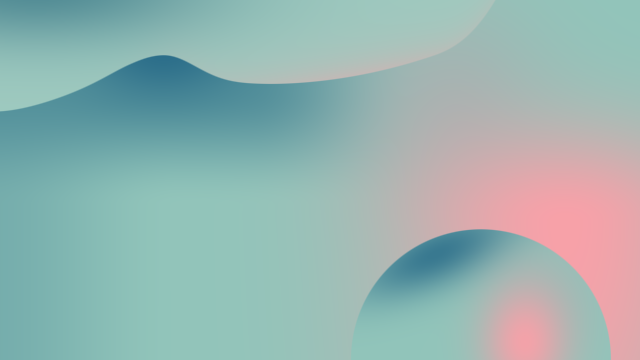
Give the GLSL for this background, as a Shadertoy shader.

```glsl
// A calm gradient scene: a pale wavy sheet over a teal, mint and pink field,
// with a shaded disc rising from the lower edge. Colours are soft Gaussian
// glows mixed in layers; the sheet and disc are cut with smooth edges.

// Palette
const vec3 MINT  = vec3(0.57, 0.77, 0.73);
const vec3 PALE  = vec3(0.62, 0.79, 0.75);
const vec3 TEAL  = vec3(0.33, 0.57, 0.61);
const vec3 DEEP  = vec3(0.17, 0.43, 0.54);
const vec3 GREY  = vec3(0.65, 0.69, 0.69);
const vec3 PINK  = vec3(0.97, 0.63, 0.66);

// Layout, in units of the canvas height
const vec2  DISC_CENTER = vec2(1.336, 0.002);
const float DISC_RADIUS = 0.361;
const vec2  HUMP        = vec2(0.455, 0.080);  // position, height
const vec2  HUMP_WIDTH  = vec2(0.153, 0.126);  // left side, right side
const vec2  PINK_CENTER = vec2(1.57, 0.385);
const vec2  BAND_CENTER = vec2(1.215, 0.295);
const vec2  BAND_DIR    = vec2(0.925, 0.380);

// Elliptical Gaussian falloff, 1 at the center
float glow(vec2 p, vec2 center, vec2 size) {
    vec2 q = (p - center) / size;
    return exp(-dot(q, q));
}

// Smooth coverage of the side where d is negative
float cover(float d) {
    float w = max(fwidth(d), 1e-5);
    return 1.0 - smoothstep(-0.75 * w, 0.75 * w, d);
}

// Height of the sheet's lower edge: a rise, a hump, a bowl and a steep end
float sheetEdge(float x) {
    float rise = 0.690 + 0.0765 * smoothstep(-0.02, 0.36, x);
    float side = x < HUMP.x ? HUMP_WIDTH.x : HUMP_WIDTH.y;
    float h = (x - HUMP.x) / side;
    float bowl = max(x - 0.736, 0.0);
    float lift = max(x - 1.2, 0.0);
    return rise + HUMP.y * exp(-h * h) + 0.36 * bowl * bowl + 6.6 * pow(lift, 2.5);
}

// Open field below the sheet
vec3 fieldColor(vec2 p) {
    vec3 c = mix(MINT, TEAL, 0.46 * smoothstep(0.5, -0.05, p.x));
    c = mix(c, TEAL, smoothstep(0.43, 0.74, p.y) * smoothstep(1.25, 0.7, p.x));
    c = mix(c, DEEP, glow(p, vec2(HUMP.x, 0.86), vec2(0.22, 0.13)));
    c = mix(c, GREY, 0.8 * glow(p, vec2(1.25, 0.72), vec2(0.27, 0.30)));
    // The pink fades quickly upward and slowly downward
    float reach = p.y > PINK_CENTER.y ? 0.26 : 1.1;
    return mix(c, PINK, glow(p, PINK_CENTER, vec2(0.46, reach)));
}

// Sheet: teal corner and a blush along the lower edge
vec3 sheetColor(vec2 p, float height) {
    vec3 c = mix(PALE, TEAL * 0.95, glow(p, vec2(0.1, 1.04), vec2(0.5, 0.16)));
    float along = (p.x - 1.0) / 0.4;
    float blush = 0.42 * exp(-max(height, 0.0) / 0.06 - along * along);
    return mix(c, PINK, blush);
}

// Disc: slanted dark band and a pink spot near the base
vec3 discColor(vec2 p) {
    vec2 r = p - BAND_CENTER;
    vec2 q = vec2(dot(r, BAND_DIR), dot(r, vec2(BAND_DIR.y, -BAND_DIR.x)));
    vec3 c = mix(MINT, DEEP, 0.88 * glow(q, vec2(0.0), vec2(0.24, 0.09)));
    c = mix(c, GREY, 0.45 * glow(p, vec2(1.52, 0.16), vec2(0.16, 0.2)));
    return mix(c, PINK, 0.95 * glow(p, vec2(1.458, 0.05), vec2(0.115, 0.155)));
}

void mainImage(out vec4 fragColor, in vec2 fragCoord) {
    vec2 p = fragCoord / iResolution.y;
    float height = p.y - sheetEdge(p.x);
    float discDist = length(p - DISC_CENTER) - DISC_RADIUS;

    vec3 color = fieldColor(p);
    color = mix(color, sheetColor(p, height), cover(-height));
    color = mix(color, discColor(p), cover(discDist));
    fragColor = vec4(color, 1.0);
}
```
